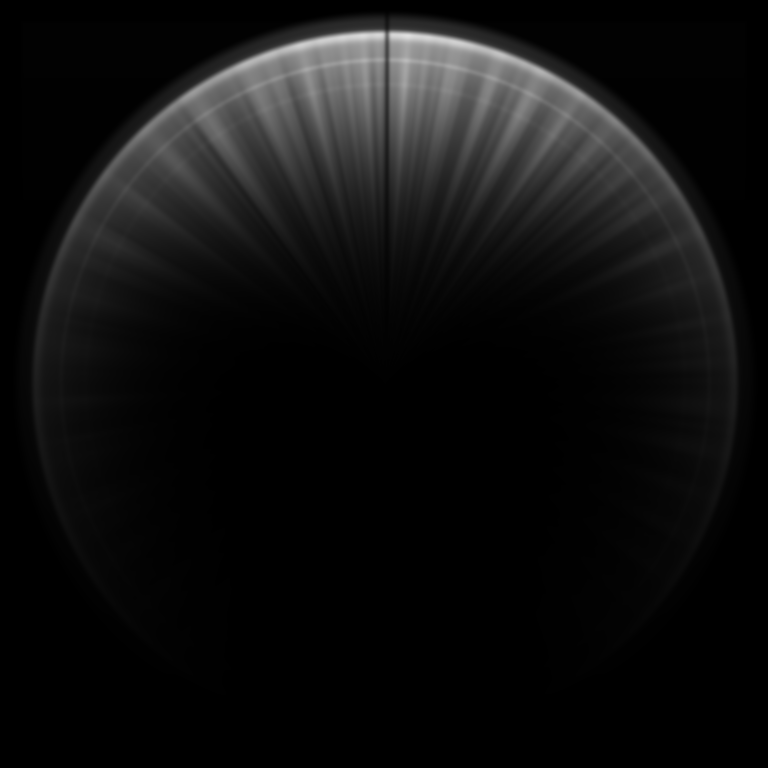
This background is drawn by a Shadertoy shader. Its source:

```glsl
// A dark disc lit from above: a bright soft rim, a thin inner ring and streaks
// fading toward the centre. Built in polar coordinates from radial profiles,
// an angular light falloff, evenly spaced beams and one-dimensional noise.

const vec2  CENTER       = vec2(0.5015, 0.5);
const float RIM_RADIUS   = 0.4545;
const float RIM_WIDTH    = 0.0075;
const float RIM_LIGHT    = 0.24;
const float BODY_LIGHT   = 0.60;
const float BODY_DEPTH   = 0.165;  // reach of the inner glow at the top
const float SIDE_DEPTH   = 0.105;  // reach of the inner glow at the sides
const float RING_RADIUS  = 0.422;
const float RING_WIDTH   = 0.0035;
const float RING_LIGHT   = 0.085;
const float HALO_RADIUS  = 0.479;
const float HALO_LIGHT   = 0.16;
const float FIRST_BEAM   = 4.0;    // degrees away from the top
const float LEFT_STEP    = 9.9;    // degrees between beams
const float RIGHT_STEP   = 7.5;
const float SEAM_X       = 0.504;
const float SEAM_WIDTH   = 0.0035;
const float FRAME_LIGHT  = 0.007;
const float TAU          = 6.2831853;

float hash(float n) {
    n = fract(n * 0.1031);
    n *= n + 33.33;
    n *= n + n;
    return fract(n);
}

float noise(float x) {
    float cell = floor(x);
    float t = fract(x);
    return mix(hash(cell), hash(cell + 1.0), t * t * (3.0 - 2.0 * t));
}

float bell(float x, float width) {
    x /= width;
    return exp(-x * x);
}

// Light received at an angle in radians away from the top.
float topLight(float angle) {
    float ambient = 1.0 - smoothstep(0.9, 2.8, angle);
    return 0.82 * bell(angle, 0.85) + 0.18 * ambient;
}

// Streak brightness around 1 for a signed angle in degrees.
float streaks(float degrees) {
    float spacing = degrees < 0.0 ? LEFT_STEP : RIGHT_STEP;
    float phase = (abs(degrees) - FIRST_BEAM) / spacing;
    float beam = pow(0.5 + 0.5 * cos(TAU * phase), 3.0);
    float broad = noise(degrees * 0.30 + 80.0) - 0.5;
    float fine = noise(degrees * 0.85 + 190.0) - 0.5;
    return 0.88 + 0.32 * beam + 0.22 * broad + 0.22 * fine;
}

void mainImage(out vec4 fragColor, in vec2 fragCoord) {
    vec2 uv = 0.5 + (fragCoord - 0.5 * iResolution.xy)
                  / min(iResolution.x, iResolution.y);
    vec2 p = uv - CENTER;
    float radius = length(p);
    float signedAngle = atan(p.x, p.y + 1e-6);
    float angle = abs(signedAngle);
    float light = topLight(angle);
    float depth = max(RIM_RADIUS - radius, 0.0);

    // Inner glow, with streaks that strengthen below the rim
    float reach = mix(BODY_DEPTH, SIDE_DEPTH, smoothstep(0.5, 1.6, angle));
    float body = BODY_LIGHT * exp(-pow(depth / reach, 1.6));
    body *= mix(1.0, 0.82, smoothstep(0.7, 1.6, angle));
    float contrast = mix(0.25, 1.0, smoothstep(0.0, 0.07, depth));
    body *= mix(1.0, streaks(degrees(signedAngle)), contrast);

    // Rim and concentric inner rings
    float inside = 1.0 - smoothstep(RIM_RADIUS, RIM_RADIUS + 0.009, radius);
    float rim = RIM_LIGHT * bell(radius - RIM_RADIUS, RIM_WIDTH);
    float rings = RING_LIGHT * bell(radius - RING_RADIUS, RING_WIDTH)
                + 0.025 * bell(radius - 0.39, 0.004);

    // Dim outer halo
    float halo = HALO_LIGHT * step(RIM_RADIUS, radius)
               * (1.0 - smoothstep(HALO_RADIUS - 0.008, HALO_RADIUS + 0.009, radius));
    halo *= 1.0 - inside;

    float value = light * ((body + rings) * inside + rim + halo);

    // Dark vertical seam in the upper half
    float seam = bell(uv.x - SEAM_X, SEAM_WIDTH) * smoothstep(0.0, 0.1, p.y);
    value *= 1.0 - 0.5 * seam;

    // Barely visible square behind the disc
    vec2 edge = abs(uv - 0.5);
    float frame = 1.0 - smoothstep(0.469, 0.474, max(edge.x, edge.y));
    value += FRAME_LIGHT * frame * smoothstep(0.6, 1.0, uv.y)
           * smoothstep(RIM_RADIUS, HALO_RADIUS, radius);

    fragColor = vec4(vec3(clamp(value, 0.0, 1.0)), 1.0);
}
```
